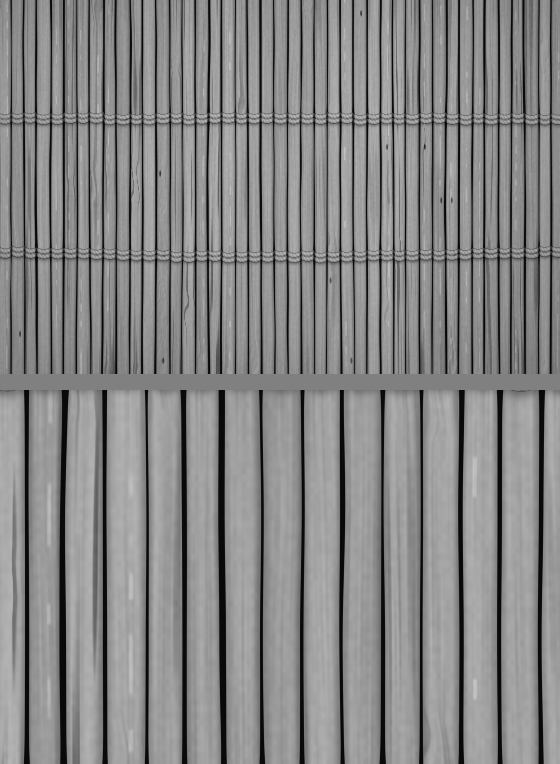
Top, the full canvas; bottom, a detail of the centre.
Reproduce this texture procedurally as a Shadertoy shader.

```glsl
// A mat of upright bamboo slats bound by two rows of doubled cord.
// Wavering seams split the canvas into slats; stretched noise gives the grain,
// and each cord is a pair of rounded strands bowed over every slat.

#define SLATS 42.5        // slats across the canvas
#define PHASE 0.17        // part of a slat hidden at the left
#define SEAM_WIDTH 0.054  // mean half width of a dark seam, in slats
#define SEAM_WAVER 0.20   // sideways drift of a seam, in slats
#define CORD_SPACING 0.0068 // half distance between paired strands
#define CORD_RADIUS 0.0062
#define SLAT_TONE 0.612
#define GRAIN 0.13
#define SEAM_TONE 0.035

float hash(vec2 p) {
    vec3 q = fract(vec3(p.xyx) * 0.1031);
    q += dot(q, q.yzx + 33.33);
    return fract((q.x + q.y) * q.z);
}

float noise(vec2 p) {
    vec2 i = floor(p), f = fract(p);
    f = f * f * (3.0 - 2.0 * f);
    return mix(mix(hash(i), hash(i + vec2(1, 0)), f.x),
               mix(hash(i + vec2(0, 1)), hash(i + vec2(1, 1)), f.x), f.y);
}

// Position of the seam on the left of slat i, at height y
float seamAt(float i, float y) {
    float slow = noise(vec2(i * 7.3, y * 2.2 + 5.0)) - 0.5;
    float quick = noise(vec2(i * 3.1 + 90.0, y * 9.0)) - 0.5;
    return i + SEAM_WAVER * (slow + 0.25 * quick);
}

float seamHalfWidth(float i, float y) {
    float perSeam = hash(vec2(i, 4.0));
    float along = noise(vec2(i * 5.7 + 40.0, y * 7.0));
    return SEAM_WIDTH * (0.3 + 0.65 * perSeam + 0.75 * along);
}

// Height of a cord row: 0 is the lower, 1 the upper
float cordHeight(float row, float x) {
    float sag = 0.013 * sin(3.1416 * x) * (1.0 - row);
    return mix(0.327, 0.683, row) - sag;
}

// Tone of the slat surface; t runs 0..1 across slat id
float slatTone(float id, float t, float y) {
    float seed = id * 17.0;
    float bend = 0.25 * (noise(vec2(seed, y * 3.0)) - 0.5);
    float swirl = smoothstep(0.80, 0.95, noise(vec2(seed + 3.0, y * 6.0)));
    float g = t + bend + 0.15 * swirl * sin(y * 45.0 + t * 4.0);
    float coarse = noise(vec2(g * 5.0 + seed, y * 2.5)) - 0.5;
    float fine = noise(vec2(g * 15.0 + seed, y * 9.0)) - 0.5;
    float speck = noise(vec2(t * 9.0 + seed, y * 170.0)) - 0.5;
    float tone = SLAT_TONE + 0.07 * (hash(vec2(id, 9.0)) - 0.5);
    tone += GRAIN * (0.4 * coarse + 0.45 * fine + 0.25 * speck);

    // Dark grooves on the rougher slats
    float rough = hash(vec2(id, 21.0));
    float groove = smoothstep(0.62, 0.9, noise(vec2(g * 8.0 + seed, y * 4.0 + 30.0)));
    tone -= 0.25 * rough * rough * groove;

    // Broken pale scratches
    float scratchX = 0.3 + 0.4 * hash(vec2(id, 33.0));
    float scratch = 1.0 - smoothstep(0.02, 0.08, abs(t - scratchX));
    scratch *= smoothstep(0.55, 0.75, noise(vec2(seed, y * 45.0)));
    tone += 0.09 * scratch * step(0.65, hash(vec2(id, 37.0)));

    // Rare dark flecks
    vec2 cell = vec2(id, floor(y * 14.0));
    vec2 fleck = vec2((t - 0.2 - 0.6 * hash(cell + 50.0)) / 0.11,
                      (fract(y * 14.0) - 0.5) / 0.16);
    tone -= 0.33 * step(0.97, hash(cell + 70.0)) * (1.0 - smoothstep(0.3, 1.0, length(fleck)));
    return tone;
}

void mainImage(out vec4 fragColor, in vec2 fragCoord) {
    vec2 p = fragCoord / iResolution.xy;
    float u = p.x * SLATS + PHASE;
    float aaX = 0.65 * SLATS / iResolution.x;
    float aaY = 0.8 / iResolution.y;

    // Find the slat and its two seams
    float id = floor(u);
    if (u < seamAt(id, p.y)) id -= 1.0;
    else if (u > seamAt(id + 1.0, p.y)) id += 1.0;
    float left = seamAt(id, p.y), right = seamAt(id + 1.0, p.y);
    float t = (u - left) / (right - left);
    float seamId = t < 0.5 ? id : id + 1.0;
    float d = min(u - left, right - u);

    // Rounded slat, darker toward the right side
    float tone = slatTone(id, t, p.y);
    tone *= mix(0.80, 1.0, smoothstep(0.02, 0.25, t));
    tone *= mix(0.72, 1.0, smoothstep(0.0, 0.28, 1.0 - t));

    float halfWidth = seamHalfWidth(seamId, p.y);
    float cord = 0.0, cordTone = 0.0;
    for (float row = 0.0; row < 2.0; row++) {
        float jitter = 0.005 * (hash(vec2(id, row + 60.0)) - 0.5);
        float bow = 0.006 * (4.0 * t * (1.0 - t) - 0.6);
        float v = p.y - cordHeight(row, p.x) - jitter + bow;

        // Slats are pinched and shaded beside the cord
        halfWidth += 0.045 * exp(-pow(v / 0.022, 2.0)) * hash(vec2(seamId, row + 80.0));
        tone *= 1.0 - 0.3 * exp(-pow((v + 0.012) / 0.007, 2.0));
        for (float side = -1.0; side < 2.0; side += 2.0) {
            float s = v - side * CORD_SPACING;
            float mask = 1.0 - smoothstep(CORD_RADIUS - aaY, CORD_RADIUS + aaY, abs(s));
            float h = clamp(s / CORD_RADIUS, -1.0, 1.0);
            float twist = 0.06 * sin(t * 26.0 + s * 500.0);
            float strand = 0.66 - 0.27 * h * h + 0.05 * h + twist;
            cordTone = mix(cordTone, strand, mask);
            cord = max(cord, mask);
        }
    }

    // Seams run dark between the slats and dip the cords
    float open = smoothstep(halfWidth - aaX, halfWidth + aaX, d);
    tone = mix(SEAM_TONE, tone, open);
    cordTone *= mix(0.3, 1.0, smoothstep(0.0, 0.16, d));
    tone = mix(tone, cordTone, cord * 0.85);

    // Light falls off toward the sides and the foot
    vec2 c = p - vec2(0.5, 0.58);
    tone *= 1.05 - 0.42 * c.x * c.x - 0.35 * c.y * c.y;
    fragColor = vec4(vec3(clamp(tone, 0.0, 1.0)), 1.0);
}
```
